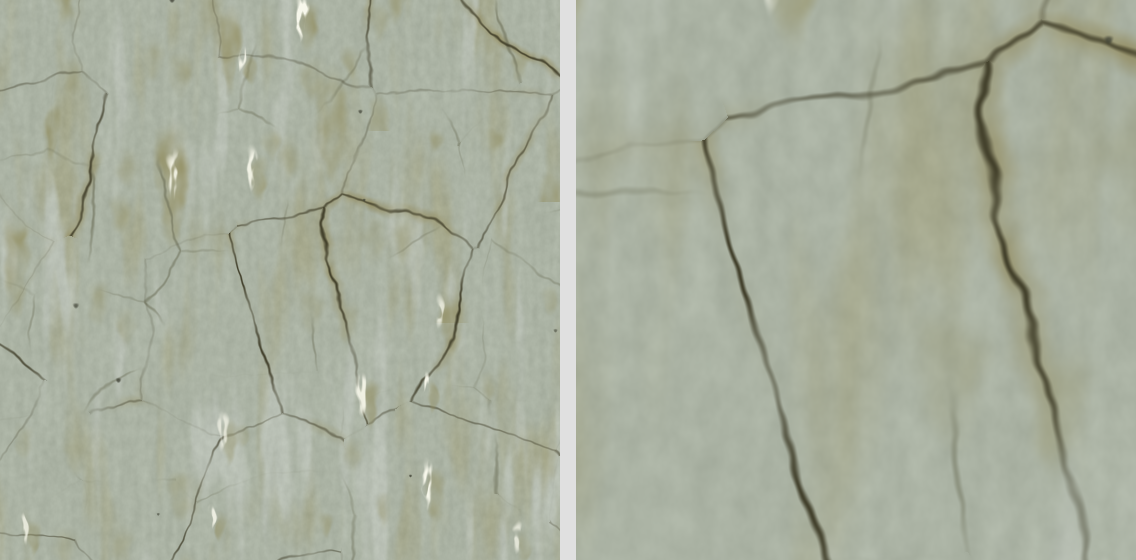
Left: the whole. Right: its middle third, enlarged.
Reproduce this texture procedurally as a Shadertoy shader.

```glsl
// Weathered pale grey-green painted wall with fine cracks, tan stains and white drips.

vec2 hash2(vec2 p) {
    vec3 q = fract(p.xyx * vec3(0.1031, 0.1030, 0.0973));
    q += dot(q, q.yzx + 33.33);
    return fract((q.xx + q.yz) * q.zy);
}

float gradientDot(vec2 cell, vec2 offset) {
    float angle = 6.2832 * hash2(cell).x;
    return dot(vec2(cos(angle), sin(angle)), offset);
}

// Gradient noise, roughly -0.7 to 0.7
float noise(vec2 p) {
    vec2 i = floor(p), f = p - i;
    vec2 u = f * f * f * (f * (f * 6.0 - 15.0) + 10.0);
    vec2 e = vec2(1.0, 0.0);
    return mix(mix(gradientDot(i, f), gradientDot(i + e, f - e), u.x),
               mix(gradientDot(i + e.yx, f - e.yx), gradientDot(i + 1.0, f - 1.0), u.x), u.y);
}

float fbm(vec2 p) {
    return noise(p) + 0.5 * noise(p * 2.1 + 17.3) + 0.25 * noise(p * 4.3 + 41.7);
}

// Scattered drops that taper downwards; one possible drop per grid cell
float drops(vec2 p, vec2 grid, vec2 size, float chance, float softness, float seed) {
    vec2 home = floor(p / grid);
    float mask = 0.0;
    for (int y = -1; y <= 1; y++)
    for (int x = -1; x <= 1; x++) {
        vec2 id = home + vec2(x, y);
        vec2 place = hash2(id + seed), kind = hash2(id + seed + 57.0);
        if (kind.x > chance) continue;
        vec2 d = (p - (id + 0.1 + 0.8 * place) * grid) / (size * mix(0.55, 1.2, kind.y));
        d.x *= 1.0 - 0.4 * clamp(d.y, -1.0, 1.0);
        float drop = 1.0 - smoothstep(1.0 - softness, 1.0, length(d));
        mask = max(mask, drop * mix(0.55, 1.0, place.y));
    }
    return mask;
}

vec2 crackSite(vec2 id, vec2 grid, float seed) {
    return (id + 0.06 + 0.88 * hash2(id + seed)) * grid;
}

// Cell borders of uneven strength: x is the crack line, y is a soft halo around it
vec2 cracks(vec2 p, vec2 grid, float seed) {
    vec2 home = floor(p / grid), nearId = home;
    float nearest = 10.0;
    for (int y = -2; y <= 2; y++)
    for (int x = -2; x <= 2; x++) {
        vec2 id = home + vec2(x, y);
        float d = length(crackSite(id, grid, seed) - p);
        if (d < nearest) { nearest = d; nearId = id; }
    }
    vec2 site = crackSite(nearId, grid, seed), result = vec2(0.0);
    float pixel = 0.4 / iResolution.y;
    for (int y = -2; y <= 2; y++)
    for (int x = -2; x <= 2; x++) {
        if (x == 0 && y == 0) continue;
        vec2 id = nearId + vec2(x, y);
        vec2 other = crackSite(id, grid, seed);
        vec2 normal = normalize(other - site);
        float d = abs(dot(0.5 * (site + other) - p, normal));
        // The sum of both cell ids gives each border one shared strength
        float chance = hash2(id + nearId + seed + 68.0).x;
        float strength = smoothstep(0.05, 0.95, chance) * mix(0.5, 1.1, abs(normal.x));
        float line = 1.0 - smoothstep(0.0, mix(0.0022, 0.0034, strength) + pixel, d);
        float halo = 1.0 - smoothstep(0.0, 0.015, d);
        result = max(result, strength * vec2(line, halo));
    }
    return result;
}

void mainImage(out vec4 fragColor, in vec2 fragCoord) {
    vec2 p = fragCoord / iResolution.y;
    vec2 ragged = p + 0.010 * vec2(noise(p * 34.0), noise(p * 31.0 + 9.0));

    // Paint with vertical washes, fine streaks and mottling
    vec3 color = vec3(0.670, 0.702, 0.643);
    float wash = fbm(p * vec2(13.0, 2.4) + 3.0) + 0.25 * noise(p * 9.0 + 12.0);
    color = mix(color, vec3(0.645, 0.655, 0.545), 0.95 * smoothstep(0.02, 0.65, wash));
    float pale = fbm(p * vec2(17.0, 2.8) + 60.0);
    color = mix(color, vec3(0.725, 0.752, 0.708), smoothstep(0.08, 0.55, pale));
    color += 0.028 * noise(p * vec2(80.0, 9.0)) + 0.030 * fbm(p * vec2(75.0, 55.0));

    // Tan stains: soft blotches and longer runs, denser near the top
    vec3 stain = vec3(0.575, 0.560, 0.385);
    float blotch = drops(ragged, vec2(0.10, 0.13), vec2(0.024, 0.045), 0.40, 0.8, 5.0);
    float run = drops(ragged, vec2(0.13, 0.24), vec2(0.027, 0.105),
                      mix(0.15, 0.65, smoothstep(0.4, 0.9, p.y)), 0.5, 13.0);
    float patchy = clamp(0.85 + 0.9 * noise(p * vec2(40.0, 22.0)), 0.0, 1.3);
    color = mix(color, stain, clamp((0.42 * blotch + 0.68 * run) * patchy, 0.0, 0.9));

    // Cracks: a main network and a fainter finer one, rusty in places
    vec2 bent = p + 0.045 * vec2(noise(p * 4.5 + 2.0), noise(p * 4.5 + 31.0))
                  + 0.008 * vec2(noise(p * 21.0), noise(p * 21.0 + 8.0))
                  + 0.0025 * vec2(noise(p * 70.0), noise(p * 70.0 + 5.0));
    vec2 crack = cracks(bent, vec2(0.21, 0.27), 23.0);
    float rust = smoothstep(0.0, 0.5, noise(p * vec2(6.0, 4.0) + 77.0) + 0.4 * (p.y - 0.5));
    color = mix(color, vec3(0.56, 0.52, 0.32), 0.75 * rust * crack.y * patchy);
    float hair = cracks(bent + 3.7, vec2(0.24, 0.20), 47.0).x;
    hair *= smoothstep(-0.15, 0.25, noise(p * 7.0 + 90.0));
    color = mix(color, vec3(0.42, 0.43, 0.34), 0.55 * hair);
    float fade = clamp(0.75 + 0.8 * noise(p * 15.0 + 50.0) + 0.35 * rust, 0.15, 1.0);
    color = mix(color, vec3(0.235, 0.225, 0.145), 0.9 * crack.x * fade);

    // White drips with a tan shadow at their side
    vec2 dripGrid = vec2(0.17, 0.20);
    float shadow = drops(ragged - vec2(0.013, -0.020), dripGrid, vec2(0.019, 0.05), 0.38, 0.6, 29.0);
    float drip = drops(ragged, dripGrid, vec2(0.0105, 0.045), 0.38, 0.55, 29.0);
    drip *= smoothstep(-0.25, 0.12, noise(p * vec2(95.0, 36.0)));
    color = mix(color, stain, 0.6 * shadow * patchy);
    color = mix(color, vec3(0.97, 0.97, 0.92), clamp(1.2 * drip, 0.0, 1.0));

    // Small dark specks
    float speck = drops(p, vec2(0.17), vec2(0.0056), 0.24, 0.8, 71.0);
    color = mix(color, vec3(0.25, 0.26, 0.21), 0.8 * speck);

    fragColor = vec4(color, 1.0);
}
```
